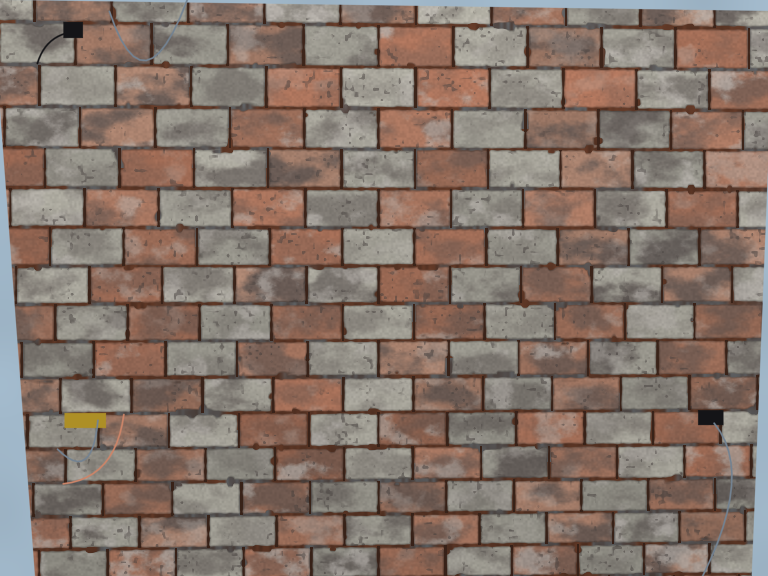
A WebGL 1 fragment shader for this texture:

```glsl
precision highp float;
// Wall of weathered terracotta and grey tiles in running bond, seen slightly from below.
uniform vec2 u_resolution;

// Layout, in canvas heights; depth runs downward from the top edge
const float FIRST_ROW = 0.0434;     // depth of the first full row
const float ROW_HEIGHT = 0.0736;
const float ROW_SHRINK = 0.000642;  // rows get lower toward the floor
const float TILE_WIDTH = 0.1302;
const float WIDTH_SHRINK = 0.00099; // narrowing per row
const float CENTRE_X = 0.657;
const float MIDDLE_X = 0.667;
const vec2 JOINT_HALF = vec2(0.0023, 0.0025);
const float CORNER = 0.0035;
const float WIRE_HALF = 0.0015;

const vec3 TERRACOTTA = vec3(0.64, 0.43, 0.34);
const vec3 STONE_GREY = vec3(0.64, 0.63, 0.59);
const vec3 SOOT = vec3(0.34, 0.31, 0.30);
const vec3 CHALK = vec3(0.71, 0.69, 0.67);
const vec3 JOINT_DARK = vec3(0.23, 0.14, 0.10);
const vec3 JOINT_RUST = vec3(0.43, 0.25, 0.17);
const vec3 JOINT_BLUE = vec3(0.40, 0.43, 0.45);
const vec3 PLASTER = vec3(0.63, 0.72, 0.79);
const vec3 BOX_BLACK = vec3(0.08, 0.08, 0.09);
const vec3 BOX_YELLOW = vec3(0.68, 0.56, 0.15);
const vec3 CABLE_BLUE = vec3(0.45, 0.51, 0.57);
const vec3 CABLE_ORANGE = vec3(0.80, 0.52, 0.41);

float hash(vec2 p) {
  vec3 q = fract(vec3(p.xyx) * 0.1031);
  q += dot(q, q.yzx + 33.33);
  return fract((q.x + q.y) * q.z);
}

float noise(vec2 p) {
  vec2 i = floor(p), f = fract(p);
  f = f * f * (3.0 - 2.0 * f);
  return mix(mix(hash(i), hash(i + vec2(1.0, 0.0)), f.x),
             mix(hash(i + vec2(0.0, 1.0)), hash(i + 1.0), f.x), f.y);
}

float fbm(vec2 p) {
  float sum = 0.0, amp = 0.5;
  for (int i = 0; i < 5; i++) {
    sum += amp * noise(p);
    p = mat2(1.6, 1.2, -1.2, 1.6) * p + 7.3;
    amp *= 0.5;
  }
  return sum;
}

float boxDistance(vec2 p, vec2 halfSize) {
  vec2 q = abs(p) - halfSize;
  return length(max(q, 0.0)) + min(max(q.x, q.y), 0.0);
}

// Distance to a quadratic curve, walked in short segments
float curveDistance(vec2 p, vec2 a, vec2 b, vec2 c) {
  float d = 9.0;
  vec2 start = a;
  for (int i = 1; i <= 12; i++) {
    float t = float(i) / 12.0;
    vec2 end = mix(mix(a, b, t), mix(b, c, t), t);
    vec2 e = end - start, v = p - start;
    d = min(d, length(v - e * clamp(dot(v, e) / dot(e, e), 0.0, 1.0)));
    start = end;
  }
  return d;
}

float cover(float d) {
  float px = 0.8 / u_resolution.y;
  return 1.0 - smoothstep(-px, px, d);
}

vec3 tileColor(vec2 p, vec2 f, vec2 id, float red) {
  float tone = hash(id + 11.0), age = hash(id + 37.0), chalky = hash(id + 71.0);
  vec2 q = p + id * 3.17;
  vec3 c = mix(STONE_GREY, mix(TERRACOTTA, STONE_GREY, 0.35 * age * age), red);
  c *= 0.89 + 0.18 * tone;
  // Smoky smudges gather in the middle, pale bloom elsewhere
  float middle = 1.0 - smoothstep(0.1, 0.6, length((f - 0.5) * vec2(0.9, 1.1)));
  float smudge = smoothstep(0.40, 0.72, fbm(q * vec2(17.0, 28.0)) + 0.14 * middle);
  c = mix(c, SOOT, smudge * (0.2 + 0.6 * age));
  float bloom = smoothstep(0.48, 0.72, fbm(q * vec2(24.0, 32.0) + 40.0));
  c = mix(c, CHALK, bloom * (0.15 + 0.6 * chalky));
  float pits = smoothstep(0.70, 0.88, noise(q * 160.0)) * smoothstep(0.45, 0.65, fbm(q * 30.0 + 90.0));
  c = mix(c, SOOT * 0.8, 0.5 * pits);
  return c * (0.95 + 0.1 * noise(q * 260.0));
}

void main() {
  vec2 p = gl_FragCoord.xy / u_resolution.y;
  p.y = 1.0 - p.y;

  // Perspective grid: row, then column with alternate rows shifted by half
  float depth = p.y - (p.x - MIDDLE_X) * (0.009 - 0.02 * p.y);
  float k = (ROW_HEIGHT - sqrt(ROW_HEIGHT * ROW_HEIGHT - 4.0 * ROW_SHRINK * (depth - FIRST_ROW))) / (2.0 * ROW_SHRINK);
  float row = floor(k);
  float width = TILE_WIDTH - WIDTH_SHRINK * row;
  float j = (p.x - CENTRE_X) / width;
  j += 0.0025 * j * j + 0.5 * mod(row, 2.0);
  vec2 id = vec2(floor(j), row), f = fract(vec2(j, k));
  vec2 size = vec2(width, ROW_HEIGHT - 2.0 * ROW_SHRINK * k);
  float red = 1.0 - mod(id.x + row + step(row, -0.5), 2.0);

  // Tiles with slightly worn edges over the joints
  vec2 jitter = (vec2(hash(id + 5.0), hash(id + 9.0)) - 0.5) * 0.0015;
  float edge = boxDistance((f - 0.5) * size + jitter, size * 0.5 - JOINT_HALF - CORNER) - CORNER;
  edge += 0.002 * (noise(p * 110.0) - 0.5) + 0.005 * smoothstep(0.80, 0.95, noise(p * 45.0 + 20.0));
  float level = step(abs(f.x - 0.5) * size.x, size.x * 0.5 - JOINT_HALF.x);
  float streak = noise(vec2(p.x * 22.0, floor(k + 0.5) * 7.0));
  vec3 joint = mix(JOINT_RUST, JOINT_BLUE, smoothstep(0.50, 0.66, streak));
  joint = mix(JOINT_DARK, joint, level * (0.35 + 0.5 * noise(p * vec2(170.0, 60.0))));
  vec3 face = tileColor(p, f, id, red) * (1.0 - 0.22 * smoothstep(-0.004, 0.0, edge));
  vec3 color = mix(joint, face, cover(edge)) * (1.05 - 0.12 * p.y);

  // Plaster at the ceiling and both sides
  float border = min(p.y - 0.004 - (p.x - 0.3) * 0.0145, min(p.x - (p.y - 0.19) * 0.075, 1.345 - 0.04 * p.y - p.x));
  color = mix(color, PLASTER * (0.96 + 0.06 * noise(p * 9.0)), cover(border));

  // Wall boxes and loose cables
  color = mix(color, BOX_BLACK, cover(boxDistance(p - vec2(0.127, 0.052), vec2(0.017, 0.014))));
  color = mix(color, BOX_BLACK, cover(boxDistance(p - vec2(1.234, 0.725), vec2(0.022, 0.013))));
  color = mix(color, BOX_YELLOW, cover(boxDistance(p - vec2(0.148, 0.730), vec2(0.036, 0.013))));
  float blue = min(curveDistance(p, vec2(0.19, 0.02), vec2(0.25, 0.20), vec2(0.325, 0.0)),
                   curveDistance(p, vec2(1.24, 0.735), vec2(1.31, 0.82), vec2(1.22, 1.0)));
  blue = min(blue, curveDistance(p, vec2(0.17, 0.73), vec2(0.16, 0.84), vec2(0.10, 0.78)));
  color = mix(color, CABLE_BLUE, cover(blue - WIRE_HALF));
  color = mix(color, CABLE_ORANGE, cover(curveDistance(p, vec2(0.215, 0.72), vec2(0.20, 0.83), vec2(0.11, 0.84)) - WIRE_HALF));
  color = mix(color, BOX_BLACK, cover(curveDistance(p, vec2(0.13, 0.055), vec2(0.08, 0.06), vec2(0.065, 0.11)) - WIRE_HALF));
  gl_FragColor = vec4(color, 1.0);
}
```
